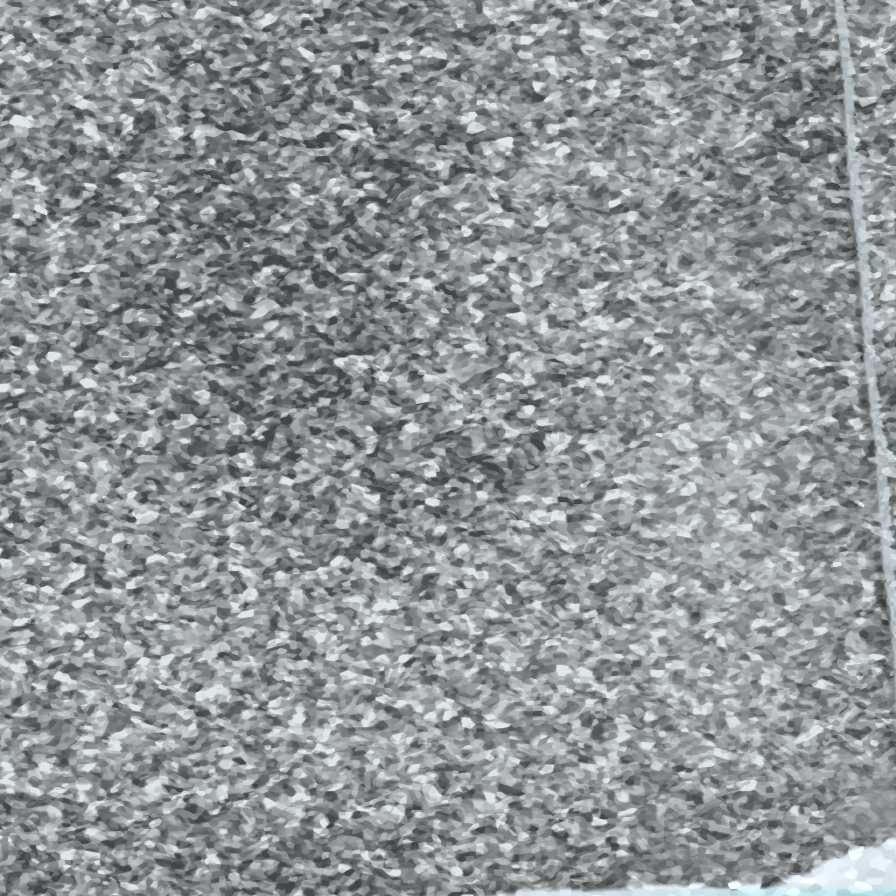
Give the GLSL for this texture, as a WebGL 1 fragment shader.

```glsl
precision highp float;

uniform vec2 u_resolution;

#define COARSE_GRID vec2(74.0, 122.0)
#define FINE_GRID vec2(128.0, 205.0)
#define COARSE_CONTRAST 0.41
#define FINE_CONTRAST 0.32
#define GRAIN_SHARPNESS 11.0
#define GRAIN_TILT 1.1
#define BASE_TONE 0.575
#define STONE_TINT vec3(0.975, 1.005, 1.015)
#define JOINT_COLOR vec3(0.74, 0.78, 0.80)
#define BORDER_COLOR vec3(0.87, 0.91, 0.94)
#define JOINT_WIDTH 0.0065

vec3 hash3(vec2 p) {
    vec3 q = vec3(dot(p, vec2(127.1, 311.7)),
                  dot(p, vec2(269.5, 183.3)),
                  dot(p, vec2(419.2, 371.9)));
    return fract(sin(q) * 43758.545);
}

// Soft cellular noise: each tilted grain carries its own tone.
float grains(vec2 p) {
    vec2 cell = floor(p);
    vec2 local = p - cell;
    float total = 0.0;
    float weights = 0.0;
    for (int j = -1; j <= 1; j++) {
        for (int i = -1; i <= 1; i++) {
            vec2 offset = vec2(float(i), float(j));
            vec3 rnd = hash3(cell + offset);
            vec2 d = offset + 0.1 + 0.8 * rnd.xy - local;
            d.y += GRAIN_TILT * (fract(rnd.x * 17.0 + rnd.z * 5.0) - 0.5) * d.x;
            float w = exp(-GRAIN_SHARPNESS * dot(d, d));
            float tone = rnd.z + 0.35 * smoothstep(0.88, 1.0, rnd.z);
            total += tone * w;
            weights += w;
        }
    }
    return total / max(weights, 1e-6);
}

float patchAt(vec2 p, vec2 center, vec2 radius) {
    vec2 d = (p - center) / radius;
    return exp(-dot(d, d));
}

// Broad stains and worn areas.
float broadTone(vec2 p) {
    float tone = 0.015 * sin(p.x * 19.0 + 2.0 * sin(p.y * 7.0))
               * sin(p.y * 15.0 + 1.5 * sin(p.x * 9.0));
    tone -= 0.10 * patchAt(p, vec2(0.33, 0.74), vec2(0.20, 0.30));
    tone -= 0.05 * patchAt(p, vec2(0.48, 0.47), vec2(0.12, 0.10));
    tone -= 0.05 * patchAt(p, vec2(0.88, 0.80), vec2(0.08, 0.25));
    tone += 0.08 * patchAt(p, vec2(0.80, 0.45), vec2(0.10, 0.22));
    tone += 0.05 * patchAt(p, vec2(0.55, 0.72), vec2(0.12, 0.20));
    tone += 0.06 * patchAt(p, vec2(0.40, 0.26), vec2(0.45, 0.14));
    return tone - 0.05 * smoothstep(0.16, 0.0, p.y);
}

void main() {
    vec2 uv = gl_FragCoord.xy / u_resolution;
    float pixel = 1.0 / min(u_resolution.x, u_resolution.y);

    // Gentle waviness in the grain direction
    vec2 warped = uv + 0.0022 * vec2(sin(uv.y * 71.0 + 3.0 * sin(uv.x * 23.0)),
                                     sin(uv.x * 83.0 + 4.0 * sin(uv.y * 31.0)));
    float coarse = grains(warped * COARSE_GRID) - 0.5;
    float fine = grains(warped * FINE_GRID + 57.0) - 0.5;

    // Worn areas flatten the grain
    float worn = 0.3 * patchAt(uv, vec2(0.82, 0.45), vec2(0.14, 0.35))
               + 0.7 * patchAt(uv, vec2(1.0, 0.10), vec2(0.07, 0.05))
               + 0.5 * patchAt(uv, vec2(0.77, 0.03), vec2(0.09, 0.025));
    float relief = (COARSE_CONTRAST * coarse + FINE_CONTRAST * fine) * (1.0 - worn);
    float tone = BASE_TONE + broadTone(uv) + relief;
    tone -= 0.25 * patchAt(uv, vec2(0.778, 0.317), vec2(0.010, 0.013));
    vec3 color = clamp(tone, 0.27, 0.90) * STONE_TINT;

    // Slanted pale joint with a shaded side
    float jointX = 0.9375 + 0.088 * (1.0 - uv.y)
                 + 0.0015 * sin(uv.y * 29.0) + 0.004 * fine;
    float side = uv.x - jointX;
    color *= 1.0 - 0.18 * patchAt(vec2(side, 0.0), vec2(-0.010, 0.0), vec2(0.005));
    float joint = 1.0 - smoothstep(JOINT_WIDTH - 0.002 - pixel, JOINT_WIDTH + pixel, abs(side));
    color = mix(color, JOINT_COLOR + 0.15 * fine, 0.9 * joint);

    // Pale border rising toward the lower right corner
    float edge = 0.013 * smoothstep(0.35, 0.75, uv.x)
               + 0.050 * smoothstep(0.84, 1.0, uv.x) + 0.007 * coarse;
    float border = 1.0 - smoothstep(edge - 0.005 - pixel, edge + pixel, uv.y);
    border *= smoothstep(0.35, 0.65, uv.x);
    vec3 borderTone = BORDER_COLOR + 0.16 * coarse;
    borderTone.r -= 0.15 * smoothstep(0.014, 0.0, uv.y) * smoothstep(0.6, 1.0, uv.x);
    color = mix(color, borderTone, border);

    gl_FragColor = vec4(clamp(color, 0.0, 1.0), 1.0);
}
```
